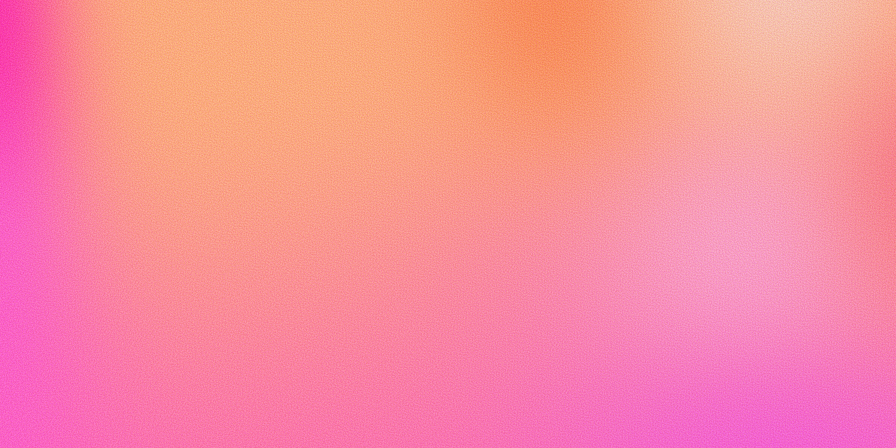
Write a Shadertoy shader that draws this background.

```glsl
const vec3 PEACH   = vec3(0.98, 0.67, 0.49);
const vec3 ROSE    = vec3(0.98, 0.44, 0.68);
const vec3 MAGENTA = vec3(0.98, 0.23, 0.67);
const vec3 ORCHID  = vec3(0.98, 0.38, 0.77);
const vec3 PINK    = vec3(0.97, 0.48, 0.68);
const vec3 LILAC   = vec3(0.97, 0.63, 0.78);
const vec3 VIOLET  = vec3(0.95, 0.38, 0.82);
const vec3 CORAL   = vec3(0.96, 0.46, 0.54);
const vec3 ORANGE  = vec3(0.97, 0.54, 0.35);
const vec3 BLUSH   = vec3(0.96, 0.77, 0.71);

const float GRAIN_CELLS = 330.0; // grain cells per canvas height
const float GRAIN_ANGLE = 0.6;   // turns the lattice off the pixel axes

// Blend an elliptical Gaussian glow over a colour
vec3 addGlow(vec3 base, vec3 tint, vec2 uv, vec2 center, vec2 radius, float strength) {
    vec2 d = (uv - center) / radius;
    return mix(base, tint, strength * exp(-dot(d, d)));
}

// Pseudo-random unit gradient for a lattice corner
vec2 cornerGradient(vec2 cell) {
    float angle = 6.2832 * fract(sin(dot(cell, vec2(127.1, 311.7))) * 43758.5);
    return vec2(cos(angle), sin(angle));
}

float gradientNoise(vec2 p) {
    vec2 cell = floor(p);
    vec2 f = fract(p);
    vec2 w = f * f * f * (f * (f * 6.0 - 15.0) + 10.0);
    vec2 e = vec2(1.0, 0.0);
    float bottom = mix(dot(cornerGradient(cell), f),
                       dot(cornerGradient(cell + e.xy), f - e.xy), w.x);
    float top = mix(dot(cornerGradient(cell + e.yx), f - e.yx),
                    dot(cornerGradient(cell + e.xx), f - e.xx), w.x);
    return mix(bottom, top, w.y);
}

// Vertical wash with a saturated band along the left edge
vec3 backdrop(vec2 uv) {
    vec3 wash = mix(ROSE, PEACH, smoothstep(-0.2, 0.85, uv.y));
    vec3 edge = mix(ORCHID, MAGENTA, smoothstep(0.45, 0.95, uv.y));
    float edgeWidth = mix(0.14, 0.085, uv.y);
    return addGlow(wash, edge, uv, vec2(-0.01, uv.y), vec2(edgeWidth, 1.0), 1.0);
}

// Fine grain with partly independent colour channels
vec3 filmGrain(vec2 p, float angle) {
    float c = cos(angle), s = sin(angle);
    vec2 q = mat2(c, s, -s, c) * p;
    float shared = gradientNoise(q);
    float warm = gradientNoise(q + vec2(37.3, 71.6));
    float cool = gradientNoise(q + vec2(91.7, 18.4));
    return vec3(0.04, 0.08, 0.08) * shared + vec3(0.0, 0.08 * warm, 0.10 * cool);
}

void mainImage(out vec4 fragColor, in vec2 fragCoord) {
    vec2 uv = fragCoord / iResolution.xy;
    vec3 color = backdrop(uv);

    // Pink and violet haze in the lower right
    color = addGlow(color, PINK, uv, vec2(0.66, 0.34), vec2(0.22, 0.34), 0.55);
    color = addGlow(color, LILAC, uv, vec2(0.83, 0.43), vec2(0.17, 0.33), 0.9);
    color = addGlow(color, VIOLET, uv, vec2(0.87, -0.05), vec2(0.28, 0.28), 0.95);

    // Warm lights along the top and right
    color = addGlow(color, ORANGE, uv, vec2(0.62, 1.0), vec2(0.12, 0.32), 0.95);
    color = addGlow(color, BLUSH, uv, vec2(0.88, 1.04), vec2(0.13, 0.27), 0.95);
    color = addGlow(color, CORAL, uv, vec2(1.03, 0.60), vec2(0.10, 0.28), 0.8);

    color += filmGrain(fragCoord / iResolution.y * GRAIN_CELLS, GRAIN_ANGLE);
    fragColor = vec4(clamp(color, 0.0, 1.0), 1.0);
}
```
